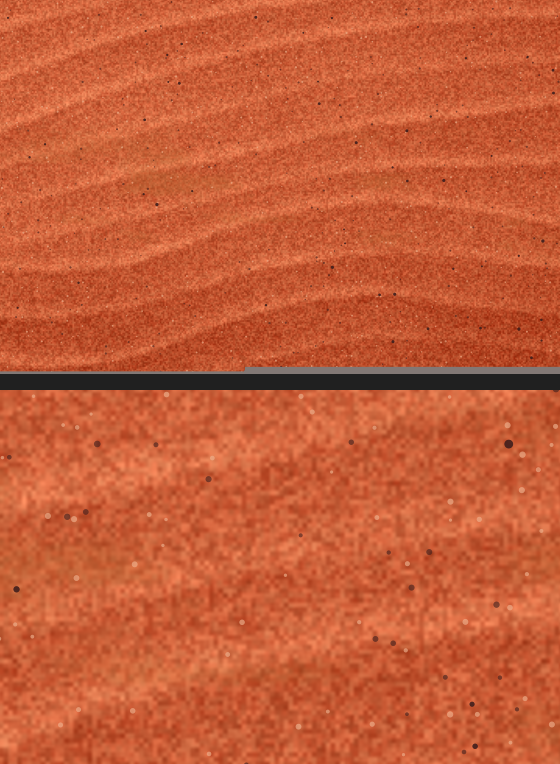
Top, the full canvas; bottom, a detail of the centre.
Reproduce this texture procedurally as a Shadertoy shader.

```glsl
// Red desert sand with slanting wind ripples, seen from above at an angle.
// A loop lays soft crests with a shaded lee side; fine value noise makes the
// grain, scattered discs the loose pebbles, and a grey strip edges the bottom.

float hash(vec2 p) {
    vec3 q = fract(p.xyx * vec3(0.1031, 0.1030, 0.0973));
    q += dot(q, q.yzx + 33.33);
    return fract((q.x + q.y) * q.z);
}

float noise(vec2 p) {
    vec2 cell = floor(p), f = fract(p);
    f = f * f * (3.0 - 2.0 * f);
    float low = mix(hash(cell), hash(cell + vec2(1, 0)), f.x);
    float high = mix(hash(cell + vec2(0, 1)), hash(cell + vec2(1, 1)), f.x);
    return mix(low, high, f.y);
}

float fbm(vec2 p) {
    float sum = 0.0, gain = 0.5;
    for (int i = 0; i < 4; i++) {
        sum += gain * noise(p);
        p = p * 2.03 + 17.0;
        gain *= 0.5;
    }
    return sum / 0.9375;
}

// Depth below the top edge at which a ripple crest runs.
float crestDepth(float x, float index) {
    float base = index * 0.121;
    float side = x - 0.78;
    float lower = smoothstep(0.35, 0.62, base);
    float tilt = -mix(0.20, 0.10, lower) * side + mix(0.09, 0.02, lower) * side * side;
    float bend = 0.045 * lower * cos((x - 0.25) * 4.5);
    float wobble = 0.035 * (noise(vec2(x * 3.2, index * 7.3 + 40.0)) - 0.5);
    return base + tilt + bend + wobble;
}

// Pale crest, soft uphill and crisper downhill, followed by a darker slope.
float rippleShade(float below, float strength) {
    float width = below < 0.0 ? 0.024 : 0.010;
    float crest = exp(-below * below / (width * width));
    float slope = smoothstep(0.004, 0.022, below) * exp(-max(below, 0.0) / 0.045);
    return strength * (0.50 * crest - 0.36 * slope);
}

float ripples(vec2 p) {
    float shade = 0.0;
    for (int i = -3; i < 9; i++) {
        float index = float(i);
        float strength = mix(0.35, 1.15, noise(vec2(p.x * 2.6 + 9.0, index * 5.7 + 60.0)));
        shade += rippleShade(p.y - crestDepth(p.x, index), strength);
    }
    return shade;
}

// Coverage of small discs, at most one in each grid cell.
float specks(vec2 p, float cells, float chance, float radius, float seed, float pixel) {
    vec2 grid = p * cells, cell = floor(grid) + seed;
    vec2 centre = 0.3 + 0.4 * vec2(hash(cell + 11.0), hash(cell + 23.0));
    float size = radius * mix(0.5, 1.0, hash(cell + 37.0));
    float dist = length(fract(grid) - centre) / cells;
    float present = step(hash(cell + 53.0), chance);
    return present * (1.0 - smoothstep(size - 0.6 * pixel, size + 0.6 * pixel, dist));
}

void mainImage(out vec4 fragColor, in vec2 fragCoord) {
    float pixel = 1.0 / iResolution.y;
    vec2 uv = fragCoord / iResolution.xy;
    vec2 p = vec2(fragCoord.x, iResolution.y - fragCoord.y) * pixel;

    const vec3 SAND = vec3(0.772, 0.348, 0.202);
    const vec3 LIGHT_STEP = vec3(0.17, 0.18, 0.15);
    const vec3 OCHRE = vec3(0.74, 0.40, 0.20);
    const vec3 PEBBLE = vec3(0.25, 0.12, 0.11);
    const vec3 QUARTZ = vec3(0.93, 0.69, 0.55);
    const vec3 STRIP = vec3(0.51, 0.47, 0.46);

    // Broad light: paler to the upper left, deeper towards the lower right
    float light = 0.20 - 0.42 * smoothstep(0.50, 1.0, p.y);
    light -= 0.20 * smoothstep(0.55, 1.0, uv.x);
    light += 0.30 * (fbm(p * vec2(3.0, 8.0) + 5.0) - 0.5);
    light += ripples(p + vec2(0.0, 0.010 * (fbm(p * 16.0) - 0.5)));

    // Grain
    light += 0.95 * (noise(p * 240.0) - 0.5);
    light += 0.50 * (noise(p * 125.0 + 31.0) - 0.5);
    vec3 color = SAND + LIGHT_STEP * light;

    // Dusty ochre patches and slight changes of hue between grains
    float patches = smoothstep(0.54, 0.76, fbm(p * vec2(5.0, 14.0) + 71.0));
    patches *= smoothstep(0.30, 0.45, p.y) * (1.0 - smoothstep(0.62, 0.74, p.y));
    color = mix(color, OCHRE, 0.40 * patches);
    color.r += 0.07 * (noise(p * 190.0 + 90.0) - 0.5);

    // Loose pebbles and glinting grains
    color = mix(color, QUARTZ, 0.65 * specks(p, 75.0, 0.06, 0.0028, 100.0, pixel));
    color = mix(color, PEBBLE, 0.60 * specks(p, 62.0, 0.035, 0.0030, 200.0, pixel));
    color = mix(color, PEBBLE, 0.90 * specks(p, 30.0, 0.035, 0.0045, 300.0, pixel));

    // Grey strip, taller on the right
    float stripHeight = mix(0.007, 0.019, smoothstep(-0.001, 0.001, uv.x - 0.437));
    float strip = 1.0 - smoothstep(-0.7 * pixel, 0.7 * pixel, uv.y - stripHeight);
    color = mix(color, STRIP, strip);

    fragColor = vec4(clamp(color, 0.0, 1.0), 1.0);
}
```
